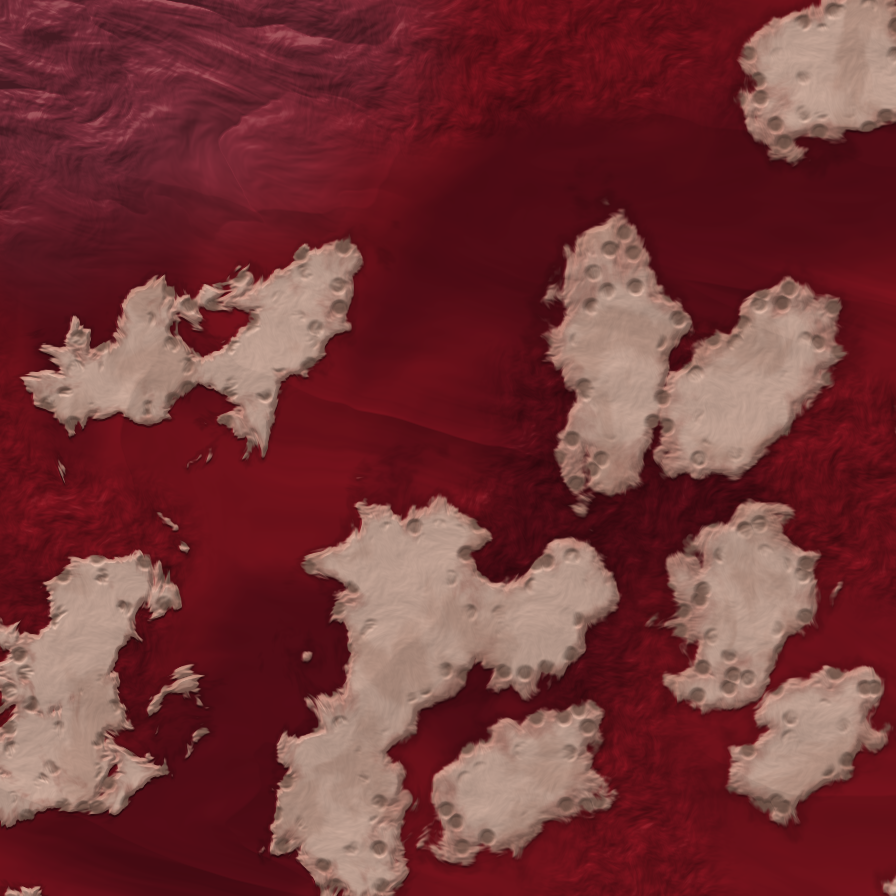
A three.js fragment shader for this texture:

```glsl
varying vec2 vUv;

const vec3 DARK_RED = vec3(0.31, 0.045, 0.08);
const vec3 BLOOD = vec3(0.43, 0.065, 0.10);
const vec3 MAUVE = vec3(0.45, 0.19, 0.24);
const vec3 ROSE = vec3(0.66, 0.43, 0.42);
const vec3 TAN = vec3(0.57, 0.42, 0.36);
const vec3 CREAM = vec3(0.72, 0.60, 0.545);
const float ISLAND_GRID = 4.0;

vec2 hash2(vec2 p) {
  vec2 k = vec2(dot(p, vec2(127.1, 311.7)), dot(p, vec2(269.5, 183.3)));
  return fract(sin(k) * 43758.5);
}

mat2 rotation(float angle) {
  float c = cos(angle), s = sin(angle);
  return mat2(c, s, -s, c);
}

// Layered, turned sines; gain sets the share of fine detail
float waves(vec2 p, float gain) {
  float sum = 0.0, amplitude = 0.5;
  for (int i = 0; i < 6; i++) {
    p = rotation(0.65) * p * 1.75 + 1.7;
    p += 0.5 * sin(p.yx * 0.8);
    sum += amplitude * sin(p.x + 1.3 * sin(p.y));
    amplitude *= gain;
  }
  return sum;
}

// Distance to the nearest scattered point
float cells(vec2 p) {
  vec2 base = floor(p);
  float nearest = 2.0;
  for (int y = -1; y <= 1; y++)
    for (int x = -1; x <= 1; x++) {
      vec2 id = base + vec2(x, y);
      nearest = min(nearest, length(id + hash2(id) - p));
    }
  return nearest;
}

float mauveMask(vec2 p) {
  float d = length((p - vec2(0.1, 1.02)) * vec2(0.9, 1.2));
  return 1.0 - smoothstep(0.18, 0.46, d + 0.05 * waves(p * 6.0, 0.5));
}

// Signed distance to slanted islands with eaten, scalloped shores
float islands(vec2 p) {
  float fray = 1.0 - smoothstep(0.25, 0.55, p.x + 0.1 * waves(p * 5.0, 0.4));
  vec2 q = p + 0.03 * vec2(waves(p * 10.0, 0.5), waves(p * 10.0 + 5.0, 0.5));
  vec2 base = floor(q * ISLAND_GRID);
  float d = 1.0;
  for (int y = -1; y <= 1; y++)
    for (int x = -1; x <= 1; x++) {
      vec2 id = base + vec2(x, y);
      vec2 place = hash2(id + 3.0), kind = hash2(id + 17.0);
      vec2 center = (id + 0.2 + 0.6 * place) / ISLAND_GRID;
      vec2 radius = vec2(0.10, 0.052) + vec2(0.05, 0.03) * kind.yx;
      vec2 local = rotation(-mix(0.1, 1.6, kind.y)) * (q - center);
      float blob = (length(local / radius) - 1.0) * radius.y;
      d = min(d, blob + step(kind.x, 0.24));
    }
  d += mix(0.012, 0.034, fray) * waves(p * 24.0 + 2.0, 0.62);
  d += 0.014 * (cells(p * 32.0) - 0.4);
  return d + 0.12 * mauveMask(p);
}

float clotMask(vec2 p) {
  return smoothstep(-0.15, 0.4, waves(p * 4.0 + 8.0, 0.45));
}

// Round pits, gathered along the shore
float pits(vec2 p, float shore) {
  float spot = 1.0 - smoothstep(0.17, 0.32, cells(p * 30.0 + 9.0));
  return spot * (1.0 - smoothstep(0.012, 0.035, -shore));
}

// Flowing folds, grainy clots and raised crust
float relief(vec2 p, float shore) {
  float mauve = mauveMask(p);
  float clot = clotMask(p);
  float crust = 1.0 - smoothstep(-0.014, 0.004, shore);
  vec2 flow = rotation(0.45) * p * vec2(3.5, 8.0);
  float folds = 1.0 - abs(waves(flow + 0.4 * waves(p * 5.0, 0.4), 0.38));
  float wrinkles = abs(waves(rotation(0.3) * p * vec2(9.0, 19.0), 0.45));
  float grain = waves(p * 38.0, 0.6);
  float height = 0.020 * folds + 0.026 * mauve * wrinkles;
  height += 0.0035 * grain * clot * (1.0 - crust);
  height += crust * (0.009 + 0.0016 * grain);
  return height - 0.006 * crust * pits(p, shore);
}

float reliefAt(vec2 p) {
  return relief(p, islands(p));
}

void main() {
  vec2 p = vUv;
  float shore = islands(p);
  float mauve = mauveMask(p);
  float crust = 1.0 - smoothstep(-0.004, 0.003, shore);

  // Light from the upper left
  float e = 0.0025;
  float height = relief(p, shore);
  vec2 slope = vec2(reliefAt(p + vec2(e, 0.0)), reliefAt(p + vec2(0.0, e)));
  slope = (slope - height) / e;
  float light = clamp(dot(slope, vec2(0.5, -0.8)), -0.8, 1.0);

  // Red pools and clots, fading into mauve folds
  float pool = smoothstep(-0.45, 0.45, waves(p * 5.0 + 4.0, 0.5));
  vec3 red = mix(DARK_RED, BLOOD, pool);
  red *= 1.0 - 0.14 * clotMask(p) * smoothstep(0.1, 0.6, cells(p * 55.0));
  red = mix(red, MAUVE, 0.75 * mauve);
  red *= 1.0 + 0.42 * light;
  float glint = smoothstep(0.3, 1.0, light);
  red = mix(red, ROSE, glint * mix(0.16, 0.5, mauve));

  // Cream crust with stained shores and pits
  float inner = smoothstep(0.0, 0.028, -shore + 0.006 * waves(p * 45.0, 0.6));
  vec3 cream = mix(mix(TAN, ROSE, 0.3), CREAM, inner);
  cream = mix(cream, TAN, 0.35 * smoothstep(0.0, 0.7, waves(p * 16.0, 0.6)));
  cream = mix(cream, TAN * 0.72, 0.75 * pits(p, shore));
  cream *= 1.0 + 0.26 * light;

  // Dark wet rim around each island
  red *= 1.0 - 0.18 * (1.0 - smoothstep(0.0, 0.018, shore)) * (1.0 - mauve);
  gl_FragColor = vec4(mix(red, cream, crust), 1.0);
}
```
